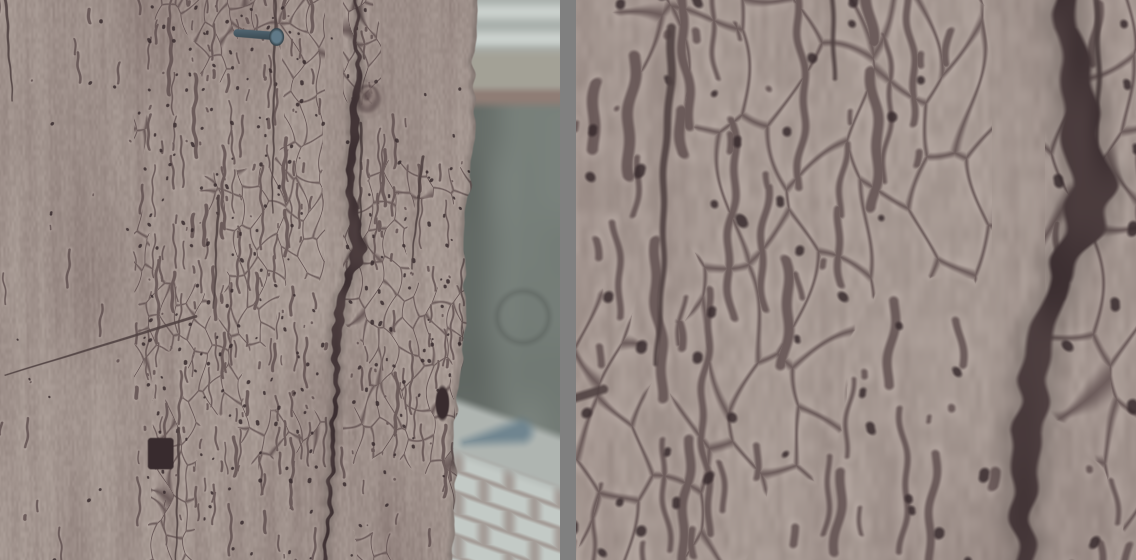
Left, the full canvas; right, a detail of the centre.
Reproduce this texture procedurally as a Shadertoy shader.

```glsl
// Worm-eaten board with a ragged crack and a nail, before a blurred yard.
// Wobbling capsules and warped cell borders form the galleries, stretched
// noise gives the grain, and segment distances give the cracks.

const vec3 WOOD = vec3(.65, .598, .573);
const vec3 SHADE = vec3(.53, .465, .45);
const vec3 GROOVE = vec3(.37, .305, .305);
const vec3 CAVITY = vec3(.22, .17, .18);
const vec3 WALL = vec3(.44, .47, .45);
const vec3 PALE = vec3(.73, .755, .74);
const vec3 STEEL = vec3(.27, .34, .38);

vec2 hash2(vec2 p) {
  vec3 q = fract(p.xyx * vec3(.1031, .103, .0973));
  q += dot(q, q.yzx + 33.33);
  return fract((q.xx + q.yz) * q.zy);
}

float noise(vec2 p) {
  vec2 i = floor(p), f = smoothstep(0., 1., fract(p));
  return mix(mix(hash2(i).x, hash2(i + vec2(1, 0)).x, f.x),
             mix(hash2(i + vec2(0, 1)).x, hash2(i + 1.).x, f.x), f.y);
}

float wobble(float t, float phase) {
  return .0025 * sin(t * 55. + phase) + .0012 * sin(t * 170. + phase * 3.);
}

float cover(float d, float soft) { return 1. - smoothstep(-soft, soft, d); }

float band(float x, float a, float b, float soft) {
  return cover(a - x, soft) * cover(x - b, soft);
}

float segment(vec2 p, vec2 a, vec2 b, float ra, float rb) {
  vec2 ab = b - a;
  float t = clamp(dot(p - a, ab) / dot(ab, ab), 0., 1.);
  return length(p - a - ab * t) - mix(ra, rb, t);
}

// How heavily each part of the board is eaten
float infestation(vec2 p) {
  float d = .08 + .62 * band(p.x, .25, .57, .025) + .5 * band(p.x, .62, .84, .02);
  d *= mix(.35, 1., smoothstep(.02, .25, p.y));
  return d * (1. - .85 * smoothstep(.66, .69, p.x) * smoothstep(.68, .78, p.y));
}

// Scattered upright galleries; a small reach gives pinholes
float galleries(vec2 p, vec2 grid, float radius, float reach) {
  float d = 1.;
  for (int k = 0; k < 9; k++) {
    vec2 id = floor(p * grid) + vec2(k % 3 - 1, k / 3 - 1);
    vec2 place = hash2(id + grid), kind = hash2(id + grid + 31.7);
    vec2 centre = (id + place) / grid;
    if (kind.x > infestation(centre)) continue;
    vec2 q = p - centre;
    q.x += wobble(q.y, place.x * 40.);
    float span = reach * kind.y * kind.y / grid.y;
    q.y -= clamp(q.y, -span, span);
    d = min(d, length(q) - radius * mix(.5, 1., place.y));
  }
  return d;
}

// Gap between the two nearest cell points: zero on borders
float cellBorder(vec2 p) {
  float first = 9., second = 9.;
  for (int k = 0; k < 9; k++) {
    vec2 id = floor(p) + vec2(k % 3 - 1, k / 3 - 1);
    float d = length(id + hash2(id + 7.) - p);
    second = min(second, max(first, d));
    first = min(first, d);
  }
  return second - first;
}

// Each bend holds position and half width
float mainCrack(vec2 p) {
  vec3 path[9] = vec3[9](vec3(.632, 1.02, .002), vec3(.64, .88, .004),
    vec3(.634, .785, .008), vec3(.624, .65, .006), vec3(.641, .555, .013),
    vec3(.62, .5, .006), vec3(.6, .41, .009), vec3(.601, .32, .004),
    vec3(.581, -.02, .003));
  p.x += wobble(p.y, 1.) + .006 * (noise(p * vec2(20, 70)) - .5);
  float d = 1.;
  for (int i = 0; i < 8; i++)
    d = min(d, segment(p, path[i].xy, path[i + 1].xy, path[i].z, path[i + 1].z));
  return d;
}

// Long thin slits, each given by its two ends
float slits(vec2 p) {
  vec4 ends[7] = vec4[7](vec4(.492, 1.02, .486, .62), vec4(.39, .65, .382, .45),
    vec4(.755, .72, .735, .52), vec4(.32, .235, .314, 0), vec4(.35, .435, .01, .33),
    vec4(.01, 1, .022, .82), vec4(.645, .78, .643, .58));
  p.x += .4 * wobble(p.y, 2.);
  float d = 1.;
  for (int i = 0; i < 7; i++)
    d = min(d, segment(p, ends[i].xy, ends[i].zw, .0026, .0012));
  return d;
}

vec3 yard(vec2 p) {
  vec3 col = WALL * mix(.88, 1.06, smoothstep(.84, .93, p.x));
  col += .05 * (noise(p * vec2(18, 9)) - .5);
  float ring = abs(length(p - vec2(.934, .434)) - .046);
  col *= 1. - .13 * cover(ring - .004, .008);
  col = mix(col, vec3(.56, .49, .46), smoothstep(.8, .825, p.y));
  col = mix(col, vec3(.64, .63, .59), smoothstep(.83, .85, p.y));
  col = mix(col, PALE + .06 * sin(p.y * 130.), smoothstep(.895, .925, p.y));
  float slope = p.y + .35 * (p.x - .83);
  col = mix(col, PALE * .94, cover(slope - .28, .012));
  col = mix(col, STEEL * 1.4, .8 * cover(segment(p, vec2(.83, .21), vec2(.93, .23), .003, .02), .014));
  // Blurred paving
  vec2 brick = vec2(p.x * 11., slope * 26.);
  brick.x += .5 * mod(floor(brick.y), 2.);
  vec2 joint = abs(fract(brick) - .5);
  vec3 paving = mix(PALE * 1.05, vec3(.6, .55, .53), .75 * smoothstep(.28, .5, max(joint.x, joint.y)));
  return mix(col, paving, cover(slope - .185, .015));
}

vec3 board(vec2 p) {
  // Grain and stains
  float shade = .25 * noise(vec2(p.x * 210. + p.y * 4., p.y * 9.)) - .35;
  shade += .4 * noise(vec2(p.x * 45. + p.y, p.y * 2.)) + .6 * noise(p * vec2(7, 4) + 3.);
  vec3 col = mix(WOOD, SHADE, clamp(shade, 0., 1.));
  col += .045 * (noise(p * vec2(260, 110)) - .5);
  // Galleries with pale rims
  float eaten = infestation(p);
  float bores = min(galleries(p, vec2(26, 10), .0034, .75), galleries(p, vec2(40, 17), .0024, .8));
  vec2 warped = p + .008 * sin(p.yx * vec2(47, 61));
  float veins = cellBorder(warped * vec2(30, 17)) / 45. - .0011;
  veins += .012 * smoothstep(.48, .58, noise(p * vec2(13, 9)) + .18 - .2 * eaten);
  bores = min(bores, veins + .01 * step(eaten, .2));
  col += .03 * cover(bores - .003, .003);
  col = mix(col, GROOVE, .82 * cover(bores, .0014));
  col = mix(col, CAVITY, .85 * cover(galleries(p, vec2(30, 28), .0034, .05), .0014));
  col = mix(col, GROOVE * .85, .9 * cover(slits(p), .0014));
  // Knot, crack and holes
  float knot = length(p - vec2(.655, .825));
  float rings = .5 + .5 * sin(knot * 420. + 5. * noise(p * 50.));
  col = mix(col, mix(GROOVE, SHADE, rings), .8 * cover(knot - .027, .014));
  float crack = mainCrack(p);
  col *= 1. - .15 * cover(crack - .006, .01);
  col = mix(col, mix(CAVITY, GROOVE, .7 * noise(p * vec2(60, 22))), cover(crack, .0018));
  vec2 box = abs(p - vec2(.287, .19)) - vec2(.017, .022);
  float hole = min(length(max(box, 0.)) - .006, length((p - vec2(.79, .28)) * vec2(1, .4)) - .012);
  return mix(col, CAVITY, cover(hole, .002));
}

vec3 addNail(vec3 col, vec2 p) {
  float shank = segment(p, vec2(.424, .941), vec2(.488, .936), .007, .0075);
  col = mix(col, STEEL * (1. + 18. * (p.y - .938)), cover(shank, .0015));
  float head = length((p - vec2(.494, .934)) * vec2(1.2, 1)) - .016;
  return mix(col, STEEL * mix(1.4, .8, smoothstep(-.007, 0., head)), cover(head, .0015));
}

void mainImage(out vec4 fragColor, in vec2 fragCoord) {
  vec2 p = fragCoord / iResolution.xy;
  float edge = .805 + .05 * p.y + .008 * (noise(vec2(p.y * 45., 4)) - .5) + .004 * sin(p.y * 19.);
  vec3 col = addNail(board(p), p);
  col *= 1. - .16 * smoothstep(edge - .014, edge, p.x);
  fragColor = vec4(mix(yard(p), col, cover(p.x - edge, .002)), 1);
}
```
